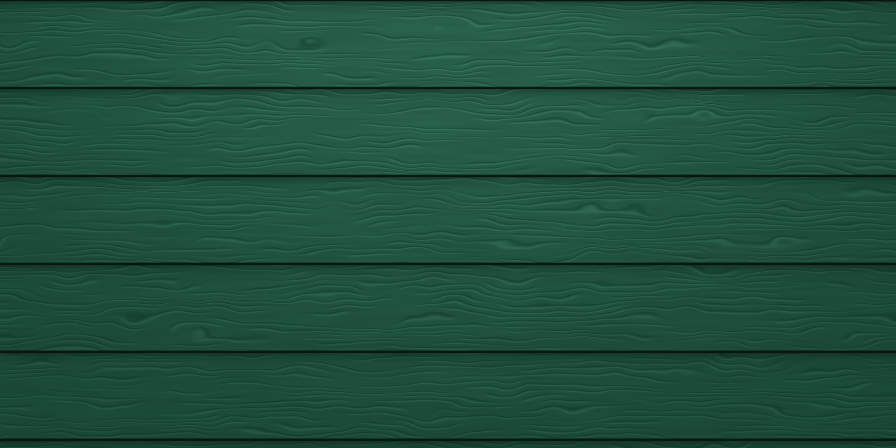
A WebGL 2 fragment shader for this texture:

```glsl
#version 300 es
precision highp float;

uniform vec2 u_resolution;
out vec4 fragColor;

float hash(vec2 p) {
    vec3 q = fract(vec3(p.xyx) * vec3(0.1031, 0.1030, 0.0973));
    q += dot(q, q.yzx + 33.33);
    return fract((q.x + q.y) * q.z);
}

float noise(vec2 p) {
    vec2 i = floor(p), f = fract(p);
    f = f * f * (3.0 - 2.0 * f);
    return mix(mix(hash(i), hash(i + vec2(1, 0)), f.x),
               mix(hash(i + vec2(0, 1)), hash(i + vec2(1, 1)), f.x), f.y);
}

// Embossed grain: wavy strands that fade in and out, lit from above.
float grain(vec2 p, float seed, float pixel) {
    float rows = 82.0;
    float warp = 2.4 * noise(vec2(p.x * 7.0, p.y * 26.0) + seed)
               + 0.9 * noise(vec2(p.x * 21.0, p.y * 40.0) + seed * 1.7);
    float v = p.y * rows + warp;
    float row = floor(v);
    float d = fract(v) - 0.5;
    float strand = smoothstep(0.25, 0.6, noise(vec2(p.x * 11.0 + hash(vec2(row, seed)) * 40.0, row * 7.0 + seed)));
    float width = max(0.13, 0.55 * pixel * rows);
    float crest = exp(-pow((d + 0.12) / width, 2.0));
    float groove = exp(-pow((d - 0.16) / width, 2.0));
    return strand * (crest - 0.75 * groove);
}

void main() {
    vec2 p = gl_FragCoord.xy / u_resolution.y;
    float aspect = u_resolution.x / u_resolution.y;
    float pixel = 1.0 / u_resolution.y;

    // Horizontal boards counted from the top edge.
    float pitch = 0.1963;
    float depth = 1.0 - p.y;
    float board = floor(depth / pitch);
    float below = depth - board * pitch;
    float above = pitch - below;

    // Broad light from the top centre, dimmer toward the sides and base.
    vec2 fromLamp = vec2((p.x - 0.5 * aspect) / aspect * 1.5, depth * 0.95);
    float light = exp(-1.7 * dot(fromLamp, fromLamp));
    vec3 color = mix(vec3(0.095, 0.272, 0.200), vec3(0.158, 0.378, 0.288), light);

    // Fine relief and soft streaks in the paint.
    float seed = board * 17.3 + 5.0;
    float relief = grain(p, seed, pixel);
    float streak = noise(vec2(p.x * 9.0, p.y * 110.0) + seed) - 0.5;
    color *= 1.0 + 0.07 * streak + 0.02 * (hash(vec2(board, 3.0)) - 0.5);
    color += vec3(0.050, 0.066, 0.060) * relief * (0.65 + 0.5 * light);

    // Each board casts a shadow on the one beneath it.
    color *= 1.0 - 0.42 * exp(-below / 0.011);
    color *= 1.0 - 0.10 * exp(-above / 0.012);
    float lip = smoothstep(0.004, 0.006, above) * (1.0 - smoothstep(0.006, 0.010, above));
    color += vec3(0.016, 0.024, 0.020) * lip;

    // Dark gap at every overlap.
    float gap = 1.0 - smoothstep(0.0022 - 0.5 * pixel, 0.0022 + 0.8 * pixel, min(below, above));
    color = mix(color, vec3(0.020, 0.070, 0.050), 0.9 * gap);

    fragColor = vec4(color, 1.0);
}
```
